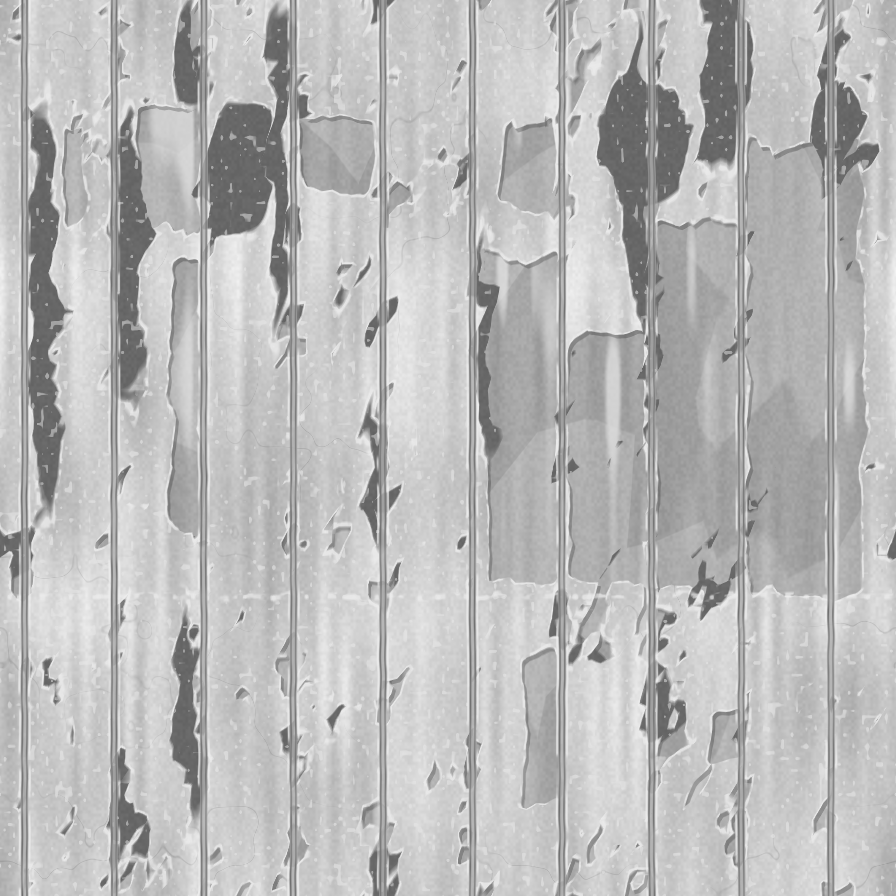
This texture is drawn by a Shadertoy shader. Its source:

```glsl
// Weathered grey board wall: ten grooved panels with paint peeling to primer and dark metal.
#define BOARDS 10.0
#define SEAM_OFFSET 0.0275
#define PAINT 0.785
#define PAINT_LIGHT 0.90
#define PRIMER 0.635
#define METAL 0.405
#define TORN_EDGE 0.93
#define RAGGEDNESS 0.030
#define CHIP_RESISTANCE 0.73
#define WELD_HEIGHT 0.335

// Large losses: centre xy, half size zw.
const vec4 PEELS[11] = vec4[11](
    vec4(.583, .528, .041, .183), vec4(.677, .486, .043, .132),
    vec4(.778, .545, .047, .206), vec4(.897, .587, .064, .252),
    vec4(.207, .560, .017, .155), vec4(.588, .815, .032, .050),
    vec4(.190, .815, .033, .070), vec4(.376, .826, .038, .042),
    vec4(.603, .190, .018, .085), vec4(.810, .180, .018, .035),
    vec4(.085, .805, .012, .050));
const vec4 BARE[12] = vec4[12](
    vec4(.045, .650, .020, .220), vec4(.145, .720, .018, .155),
    vec4(.268, .815, .037, .078), vec4(.315, .820, .011, .165),
    vec4(.539, .610, .010, .110), vec4(.719, .843, .046, .075),
    vec4(.717, .800, .011, .180), vec4(.805, .920, .025, .115),
    vec4(.932, .850, .029, .048), vec4(.414, .470, .009, .080),
    vec4(.212, .200, .012, .115), vec4(.212, .945, .013, .060));

float hash(vec2 p) {
    vec3 q = fract(p.xyx * 0.1031);
    q += dot(q, q.yzx + 33.33);
    return fract((q.x + q.y) * q.z);
}

// Corner values of a wrapping lattice cell.
vec4 corners(vec2 cell, vec2 freq) {
    vec2 a = mod(cell, freq), b = mod(cell + 1.0, freq);
    return vec4(hash(a + freq), hash(vec2(b.x, a.y) + freq),
                hash(vec2(a.x, b.y) + freq), hash(b + freq));
}

float noise(vec2 uv, vec2 freq) {
    vec2 p = uv * freq, f = fract(p);
    vec4 c = corners(floor(p), freq);
    f = f * f * (3.0 - 2.0 * f);
    return mix(mix(c.x, c.y, f.x), mix(c.z, c.w, f.x), f.y);
}

// Planar interpolation on triangles gives angular flake outlines.
float facet(vec2 uv, vec2 freq) {
    vec2 p = uv * freq, f = fract(p);
    vec4 c = corners(floor(p), freq);
    return f.x > f.y ? c.x + f.x * (c.y - c.x) + f.y * (c.w - c.y)
                     : c.x + f.y * (c.z - c.x) + f.x * (c.w - c.z);
}

float seamOffset(float x) {
    return (fract((x - SEAM_OFFSET) * BOARDS + 0.5) - 0.5) / BOARDS;
}

// Signed distances: x to lost paint, y to bare metal.
vec2 damage(vec2 uv) {
    float coarse = facet(uv, vec2(37, 23)), fine = facet(uv, vec2(97, 71));
    vec2 ragged = RAGGEDNESS * (vec2(coarse, facet(uv, vec2(29, 19))) - 0.5) + 0.008 * (fine - 0.5);
    float peel = 1.0, bare = 1.0;
    for (int i = 0; i < 11; i++) {
        vec2 d = uv + ragged * vec2(0.5, 1.0) - PEELS[i].xy;
        d.x -= round(d.x);
        d = abs(d) - PEELS[i].zw + 0.008;
        peel = min(peel, length(max(d, 0.0)) + min(max(d.x, d.y), 0.0) - 0.008);
    }
    for (int i = 0; i < 12; i++) {
        vec2 d = uv + ragged - BARE[i].xy, r = BARE[i].zw;
        d.x -= round(d.x);
        bare = min(bare, (length(d / r) - 1.0) * min(r.x, r.y));
    }
    // Small chips gather along seams and in scattered clusters.
    float fromSeam = min(abs(seamOffset(uv.x)) * 9.0, 0.23);
    float cluster = noise(uv + 0.31, vec2(11, 7));
    float chip = (CHIP_RESISTANCE + fromSeam - 0.31 * cluster - 0.62 * coarse - 0.38 * fine) * 0.04;
    bare = min(bare, max(chip + 0.001, (0.52 - facet(uv, vec2(17, 13))) * 0.05));
    return vec2(min(min(peel, chip), bare - 0.001), bare);
}

float band(float x, float halfWidth, float px) {
    return clamp(0.5 + (halfWidth - abs(x)) / px, 0.0, 1.0);
}

void mainImage(out vec4 fragColor, in vec2 fragCoord) {
    vec2 uv = fragCoord / iResolution.xy;
    float px = 1.3 / iResolution.y;
    vec2 loss = damage(uv), lifted = damage(uv + vec2(-0.003, 0.004));
    vec2 exposed = clamp(0.5 - loss / px, 0.0, 1.0);
    float grain = noise(uv, vec2(331, 277)) - 0.5;
    float streak = noise(uv, vec2(83, 5)), stain = noise(uv, vec2(13, 9));
    float speck = noise(uv, vec2(190, 150));

    // Paint with soft stains, rain streaks, pale weathering and hairlines.
    float pale = exp(-abs(uv.y - 0.70) * 14.0) + exp(-abs(uv.y - 0.30) * 16.0);
    float paint = PAINT + 0.11 * (stain - 0.5) + 0.12 * (streak - 0.5) + 0.05 * grain;
    paint += 0.06 * pale * streak + 0.03 * smoothstep(0.025, 0.0, abs(seamOffset(uv.x)));
    float crack = noise(uv, vec2(19, 15)) + 0.25 * noise(uv, vec2(61, 47)) - 0.62;
    paint -= 0.07 * band(crack, 0.007, 0.012) * smoothstep(0.45, 0.75, noise(uv, vec2(8, 6)));
    paint = mix(paint, PAINT_LIGHT, 0.6 * smoothstep(0.78, 0.93, speck));
    paint = mix(paint, TORN_EDGE, 0.75 * band(loss.x - 0.0015, 0.0013, px) * smoothstep(0.2, 0.6, speck));

    // Primer layers, drips and the shadow under lifted paint.
    float primer = PRIMER + 0.06 * smoothstep(0.49, 0.51, facet(uv, vec2(15, 9)));
    primer += 0.07 * (streak - 0.5) + 0.05 * grain;
    primer = mix(primer, PAINT_LIGHT, 0.7 * smoothstep(0.62, 0.9, noise(uv, vec2(57, 7)) * (0.75 + 0.4 * stain)));
    primer *= 1.0 - 0.22 * clamp(0.5 + lifted.x / px, 0.0, 1.0);
    float metal = METAL + 0.04 * grain + 0.25 * smoothstep(0.82, 0.92, speck);
    float shade = mix(mix(paint, primer, exposed.x), metal, exposed.y);

    // Broken pale crust along the horizontal weld.
    float weld = uv.y - WELD_HEIGHT + 0.008 * (noise(uv, vec2(43, 31)) - 0.5);
    shade = mix(shade, TORN_EDGE, 0.7 * band(weld, 0.003, 0.003) * smoothstep(0.4, 0.75, speck));

    // Raised seam: grey bead, two dark grooves and worn bright lips.
    float s = seamOffset(uv.x) + 0.0012 * (noise(uv, vec2(10, 45)) - 0.5);
    float wear = noise(uv, vec2(40, 60));
    shade = mix(shade, 0.68, 0.8 * band(s, 0.0042, px));
    shade = mix(shade, 0.43, (0.6 + 0.4 * wear) * max(band(s + 0.0027, 0.0009, px), band(s - 0.0024, 0.0008, px)));
    shade = mix(shade, TORN_EDGE, smoothstep(0.25, 0.7, wear) * 0.8 * band(abs(s) - 0.0055, 0.0011, px));
    fragColor = vec4(vec3(clamp(shade, 0.0, 1.0)), 1.0);
}
```
